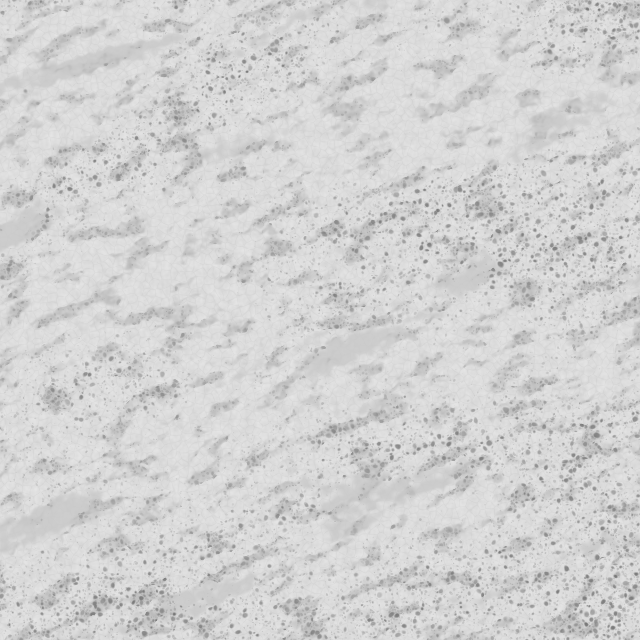
Write a Shadertoy shader that draws this texture.

```glsl
// Pale grey granite: a mottled light ground with slanted, ragged grey streaks,
// broad smooth veins, hairline grain borders and clustered dark mica specks.
// Streaks come from stretched gradient noise; specks from jittered cells.

#define STREAK_ANGLE 0.40
#define STREAK_SCALE vec2(15.0, 37.0)
#define VEIN_SCALE vec2(2.6, 11.0)
#define SPECK_GRID 112.0
#define DUST_GRID 205.0
#define GRAIN_GRID 78.0
#define GROUND_TONE 0.868
#define STREAK_DEPTH 0.125
#define VEIN_DEPTH 0.09
#define SPECK_DEPTH 0.34
#define DUST_DEPTH 0.13

vec3 hash3(vec2 cell) {
    vec3 p = fract(vec3(cell.xyx) * vec3(0.1031, 0.1030, 0.0973));
    p += dot(p, p.yxz + 33.33);
    return fract((p.xxy + p.yzz) * p.zyx);
}

// Dot product of a random unit gradient with the offset from its corner.
float corner(vec2 cell, vec2 offset) {
    float a = 6.2832 * hash3(cell).x;
    return dot(vec2(cos(a), sin(a)), offset);
}

float gradientNoise(vec2 p) {
    vec2 i = floor(p), f = p - i, e = vec2(0.0, 1.0);
    vec2 u = f * f * f * (f * (f * 6.0 - 15.0) + 10.0);
    float low = mix(corner(i, f), corner(i + e.yx, f - e.yx), u.x);
    float high = mix(corner(i + e.xy, f - e.xy), corner(i + e.yy, f - e.yy), u.x);
    return mix(low, high, u.y);
}

float fbm(vec2 p) {
    float sum = 0.0, amp = 1.0;
    for (int i = 0; i < 4; i++) {
        sum += amp * gradientNoise(p);
        p = mat2(1.6, 1.2, -1.2, 1.6) * p + 17.3;
        amp *= 0.5;
    }
    return sum;
}

// Stretched noise that keeps its direction in every octave.
float streakNoise(vec2 p) {
    return gradientNoise(p) + 0.55 * gradientNoise(p * 2.1 + 31.7)
         + 0.3 * gradientNoise(p * vec2(5.2, 3.6) + 67.1);
}

// Soft round specks; size is in cells, amount is the share of filled cells.
float specks(vec2 p, float size, float amount) {
    vec2 home = floor(p);
    float ink = 0.0;
    for (int y = -1; y <= 1; y++)
    for (int x = -1; x <= 1; x++) {
        vec2 cell = home + vec2(x, y);
        vec3 rnd = hash3(cell + 211.0);
        vec3 kind = hash3(cell + 503.0);
        float presence = smoothstep(0.0, 0.25, amount - kind.x);
        float radius = size * (mix(0.5, 1.0, kind.y) * presence - 0.3);
        float d = length(p - cell - 0.5 - 0.8 * (rnd.xy - 0.5));
        float dot1 = 1.0 - smoothstep(radius - 0.3 * size, radius + 0.3 * size, d);
        ink = max(ink, dot1 * mix(0.45, 1.0, rnd.z) * presence);
    }
    return ink;
}

// Thin lines between neighbouring grains.
float grainBorders(vec2 p) {
    vec2 home = floor(p);
    float nearest = 9.0, second = 9.0;
    for (int y = -1; y <= 1; y++)
    for (int x = -1; x <= 1; x++) {
        vec2 cell = home + vec2(x, y);
        float d = length(p - cell - hash3(cell + 91.0).xy);
        second = min(second, max(nearest, d));
        nearest = min(nearest, d);
    }
    return 1.0 - smoothstep(0.0, 0.22, second - nearest);
}

void mainImage(out vec4 fragColor, in vec2 fragCoord) {
    vec2 uv = fragCoord / iResolution.y;

    // Bend the plane gently, then turn it along the streaks.
    vec2 bend = vec2(gradientNoise(uv * 5.0 + 40.0), gradientNoise(uv * 5.0 + 80.0));
    vec2 rough = vec2(gradientNoise(uv * 70.0 + 9.0), gradientNoise(uv * 70.0 + 57.0));
    float c = cos(STREAK_ANGLE), s = sin(STREAK_ANGLE);
    vec2 along = mat2(c, -s, s, c) * (uv + 0.025 * bend + 0.006 * rough) + 3.0;

    // Layout fields: where streaks, veins and clusters lie.
    float streak = smoothstep(0.0, 0.5, streakNoise(along * STREAK_SCALE));
    float cluster = fbm(along * vec2(2.2, 4.5) + 12.0);
    float veinField = fbm(along * VEIN_SCALE + 25.0) + 0.25 * gradientNoise(uv * 60.0);
    float vein = smoothstep(0.27, 0.55, veinField);

    // Ground, borders and grey minerals.
    float tone = GROUND_TONE + 0.028 * fbm(uv * 45.0) + 0.025 * gradientNoise(uv * 170.0);
    tone -= 0.022 * grainBorders(uv * GRAIN_GRID + 0.3 * rough) * (1.0 - streak);
    tone -= STREAK_DEPTH * streak * (0.85 + 0.5 * gradientNoise(uv * 120.0));
    tone = mix(tone, min(tone, GROUND_TONE - VEIN_DEPTH), 0.75 * vein);

    // Specks gather in the streaks and in broad clusters.
    float amount = clamp(0.22 + 0.5 * streak + 0.65 * cluster - 0.3 * vein, 0.03, 0.95);
    float depth = SPECK_DEPTH * clamp(0.75 + 0.7 * cluster, 0.4, 1.1);
    vec2 ragged = uv + 0.0035 * rough;
    float ink = depth * specks(ragged * SPECK_GRID, 0.62, amount);
    ink = max(ink, DUST_DEPTH * specks(ragged * DUST_GRID, 0.65, amount + 0.1));
    ink = max(ink, 0.42 * specks(ragged * 9.0, 0.075, 0.18));
    tone -= ink * (1.0 - 0.25 * streak);

    fragColor = vec4(vec3(clamp(tone, 0.3, 0.91)), 1.0);
}
```
